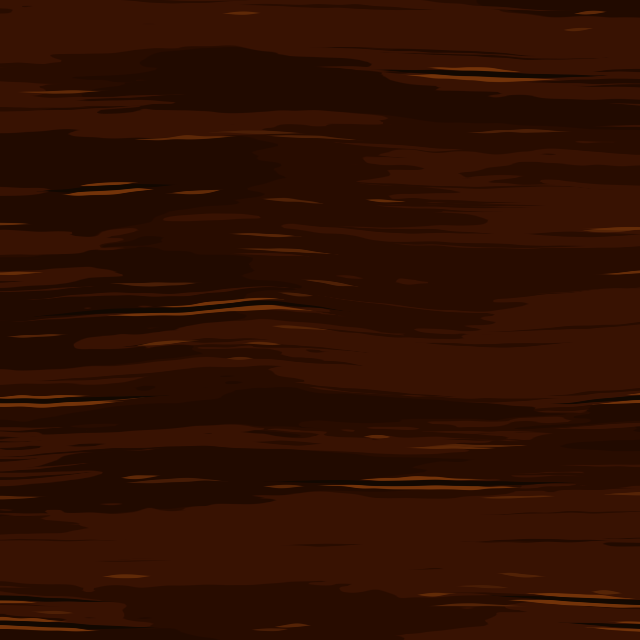
This texture is drawn by a Shadertoy shader. Its source:

```glsl
float hash(vec2 p) {
    return fract(sin(dot(p, vec2(127.1, 311.7))) * 43758.5453);
}

float noise(vec2 p) {
    vec2 i = floor(p), f = fract(p);
    f = f * f * (3.0 - 2.0 * f);
    return mix(mix(hash(i), hash(i + vec2(1, 0)), f.x),
               mix(hash(i + vec2(0, 1)), hash(i + vec2(1, 1)), f.x), f.y);
}

// Anti-aliased step at zero for a smooth field
float edge(float v) {
    float w = fwidth(v) * 0.7 + 1e-5;
    return smoothstep(-w, w, v);
}

// Coverage of a horizontal stroke that tapers to both ends and wraps sideways
float stroke(vec2 p, vec2 centre, float halfLength, float halfWidth) {
    float x = (fract(p.x - centre.x + 0.5) - 0.5) / halfLength;
    float d = abs(p.y - centre.y) - halfWidth * (1.0 - x * x);
    float px = 0.6 / iResolution.y;
    return smoothstep(px, -px, d);
}

void mainImage(out vec4 fragColor, in vec2 fragCoord) {
    vec2 uv = fragCoord / iResolution.y;

    // Bend the grain gently up and down
    vec2 grain = uv;
    grain.y += 0.034 * (noise(uv * vec2(2.6, 4.0) + 3.0) - 0.5)
             + 0.011 * (noise(uv * vec2(7.0, 11.0) + 17.0) - 0.5)
             + 0.002 * (noise(uv * vec2(28.0, 30.0)) - 0.5);
    float ragged = 0.55 + 0.9 * noise(grain * vec2(34.0, 70.0) + 9.0);

    vec3 brown = vec3(0.22, 0.07, 0.008);
    vec3 dark = vec3(0.157, 0.046, 0.0);
    vec3 darker = vec3(0.13, 0.038, 0.0);
    vec3 amber = vec3(0.45, 0.20, 0.035);

    // Broad dark bands with fingered ends
    float band = 0.50 * noise(grain * vec2(1.7, 17.0) + vec2(5.3, 2.0))
               + 0.28 * noise(grain * vec2(3.2, 41.0) + vec2(1.0, 40.0))
               + 0.15 * noise(grain * vec2(6.0, 88.0) + vec2(8.0, 90.0))
               + 0.07 * noise(grain * vec2(22.0, 150.0));
    float depth = 0.6 * noise(grain * vec2(1.2, 8.0) + 61.0) + 0.4 * band;
    vec3 shade = mix(dark, darker, edge(depth - 0.565));
    vec3 col = mix(brown, shade, edge(band - 0.525));

    // Fine wisps, dark on brown and brown on dark
    for (int i = 0; i < 90; i++) {
        float n = float(i);
        vec2 centre = vec2(hash(vec2(n, 1.3)), fract(n * 0.618 + 0.05 * hash(vec2(n, 2.1))));
        float halfLength = mix(0.05, 0.22, hash(vec2(n, 3.7)));
        float halfWidth = mix(0.0012, 0.0036, hash(vec2(n, 4.9)));
        vec3 tint = hash(vec2(n, 5.5)) < 0.3 ? brown : shade;
        col = mix(col, tint, stroke(grain, centre, halfLength, halfWidth * ragged));
    }

    // Short, broken glints
    for (int i = 0; i < 42; i++) {
        float n = float(i) + 200.0;
        vec2 centre = vec2(hash(vec2(n, 1.7)), fract(n * 0.618 + 0.2 * hash(vec2(n, 2.6))));
        float halfLength = mix(0.015, 0.075, hash(vec2(n, 3.2)));
        vec3 tint = mix(vec3(0.27, 0.105, 0.02), vec3(0.40, 0.175, 0.03), hash(vec2(n, 4.4)));
        col = mix(col, tint, stroke(grain, centre, halfLength, 0.0024 * ragged));
    }

    // Black cracks, each lit along its lower and upper lip
    for (int i = 0; i < 7; i++) {
        float n = float(i) + 400.0;
        vec2 centre = vec2(hash(vec2(n, 1.1)), fract(n * 0.618 + 0.12 * hash(vec2(n, 2.3))));
        float halfLength = mix(0.09, 0.24, hash(vec2(n, 3.9)));
        float shift = (hash(vec2(n, 4.2)) - 0.4) * halfLength;
        float lower = stroke(grain, centre + vec2(shift, -0.006), halfLength * 0.65, 0.0042 * ragged);
        float upper = stroke(grain, centre + vec2(shift * 1.4, 0.006), halfLength * 0.4, 0.0032 * ragged);
        col = mix(col, amber, max(lower, upper));
        col = mix(col, vec3(0.07, 0.03, 0.005), stroke(grain, centre, halfLength, 0.0042));
    }

    fragColor = vec4(col, 1.0);
}
```
